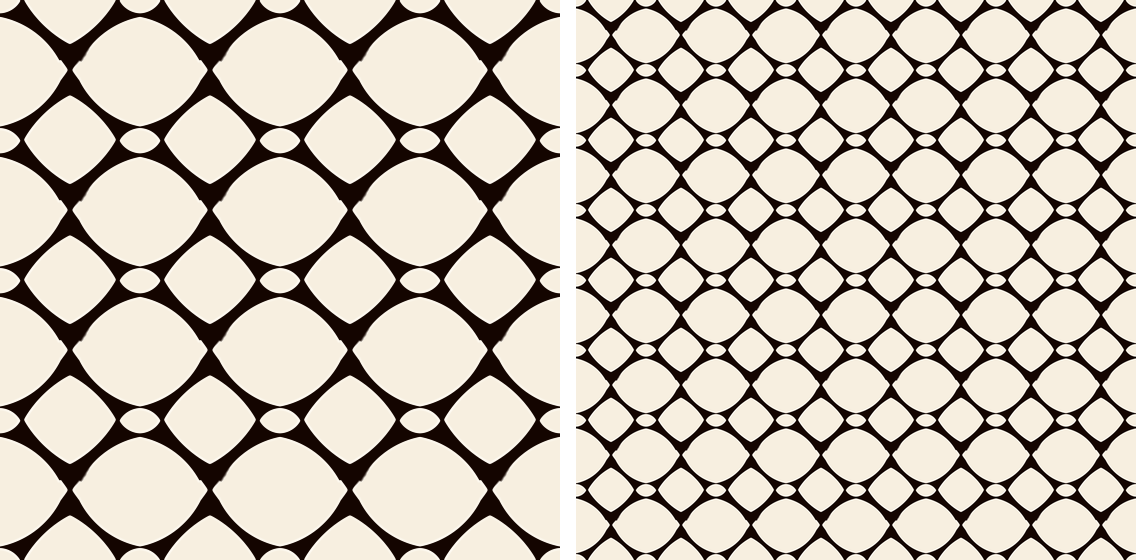
Left: one tile. Right: repeated 2 by 2.
Give the GLSL for this pattern, as a Shadertoy shader.

```glsl
const float REPEATS = 4.0;
const vec3 CREAM = vec3(0.967, 0.938, 0.880);
const vec3 RIM = vec3(1.0, 0.985, 0.955);
const vec3 INK = vec3(0.08, 0.02, 0.0);

// Offset from the nearest copy of a centre, in cell units
vec2 around(vec2 p, vec2 centre) {
    return fract(p - centre + 0.5) - 0.5;
}

// Absolute value with a rounded fold, which blunts the tips
vec2 softAbs(vec2 p, float blunt) {
    return sqrt(p * p + blunt * blunt);
}

// Diamond whose four sides bulge as arcs of the given radius
float arcDiamond(vec2 p, vec2 halfSize, float radius, float blunt) {
    vec2 outward = normalize(halfSize.yx);
    float chord = 0.5 * length(halfSize);
    vec2 arcCentre = 0.5 * halfSize - outward * sqrt(radius * radius - chord * chord);
    return length(softAbs(p, blunt) - arcCentre) - radius;
}

// Small pointed nubs on the left and right ends of the large shape
float sideNubs(vec2 p, float reach, float slope, float blunt) {
    vec2 a = softAbs(p, blunt);
    float wedge = (a.x + slope * a.y - reach) / length(vec2(1.0, slope));
    return max(wedge, abs(p.y) - 0.07);
}

// Soft smudge just inside the upper left edge
float smudge(vec2 p, vec2 centre, float spread) {
    vec2 v = (p - centre) / spread;
    float streak = 0.8 + 0.2 * sin(p.y * 95.0) * sin(p.x * 61.0 + p.y * 40.0);
    return exp(-dot(v, v)) * streak;
}

// Pale fill with a thin bright rim along its edge
vec3 paleFill(float d, float strength) {
    float rim = smoothstep(-0.022, -0.009, d);
    return mix(CREAM, RIM, rim * strength);
}

void mainImage(out vec4 fragColor, in vec2 fragCoord) {
    vec2 p = fragCoord / iResolution.xy * REPEATS;
    float pixel = REPEATS / min(iResolution.x, iResolution.y);
    float edge = max(0.6 * pixel, 0.0045);

    // Large lens with nubs
    vec2 q = around(p, vec2(0.0, 0.5));
    float large = arcDiamond(q + vec2(0.0, 0.012), vec2(0.461, 0.392), 0.62, 0.004);
    large = min(large, sideNubs(q, 0.490, 0.75, 0.010));

    // Bulged square and small lens between the large ones
    float square = arcDiamond(around(p, vec2(0.5, 0.002)), vec2(0.331, 0.320), 0.833, 0.007);
    float small = arcDiamond(around(p, vec2(0.0, -0.005)), vec2(0.148, 0.091), 0.18, 0.006);

    // Coverage, softened where the large lens is smudged
    float d = min(large, min(square, small));
    float wear = 0.028 * smudge(q, vec2(-0.415, 0.105), 0.062);
    float pale = 1.0 - smoothstep(-edge - wear, edge, d);

    // Rim brightness drifts gently around each shape
    float drift = 0.65 + 0.2 * sin(6.28318 * (p.x + p.y)) + 0.1 * sin(6.28318 * (2.0 * p.x - p.y));
    fragColor = vec4(mix(INK, paleFill(d, drift), pale), 1.0);
}
```
